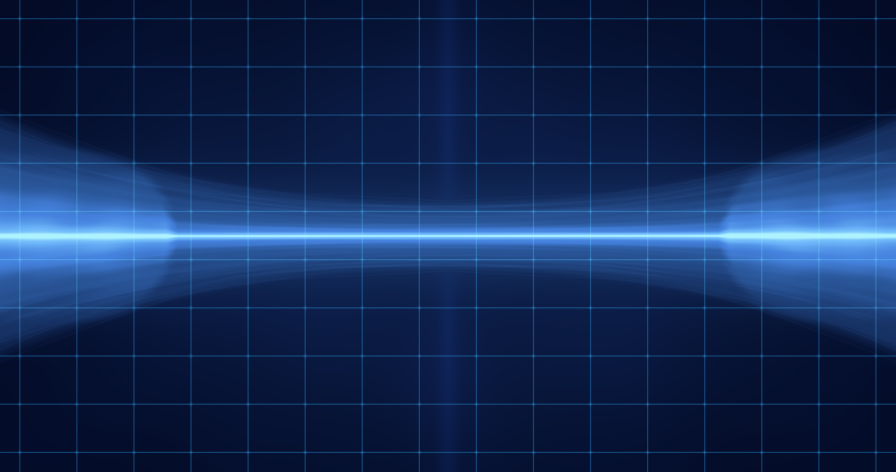
This background is drawn by a Shadertoy shader. Its source:

```glsl
const vec3 NIGHT = vec3(0.012, 0.045, 0.155);
const vec3 NAVY = vec3(0.04, 0.105, 0.265);
const vec3 DEEP_BLUE = vec3(0.09, 0.20, 0.40);
const vec3 MID_BLUE = vec3(0.16, 0.33, 0.59);
const vec3 BRIGHT_BLUE = vec3(0.27, 0.51, 0.87);
const vec3 SKY = vec3(0.43, 0.72, 0.98);
const vec3 ICE = vec3(0.68, 0.95, 1.0);
const vec3 GRID_TINT = vec3(0.06, 0.24, 0.37);

const vec2 GRID_CELL = vec2(0.0637, 0.1021);
const vec2 GRID_OFFSET = vec2(0.0221, 0.0415);

vec2 gradientAt(vec2 cell) {
    float angle = 6.2832 * fract(sin(dot(cell, vec2(127.1, 311.7))) * 43758.5);
    return vec2(cos(angle), sin(angle));
}

float gradientNoise(vec2 p) {
    vec2 i = floor(p), f = fract(p);
    vec2 u = f * f * f * (f * (f * 6.0 - 15.0) + 10.0);
    vec2 right = vec2(1.0, 0.0), up = vec2(0.0, 1.0);
    float low = mix(dot(gradientAt(i), f),
                    dot(gradientAt(i + right), f - right), u.x);
    float high = mix(dot(gradientAt(i + up), f - up),
                     dot(gradientAt(i + 1.0), f - 1.0), u.x);
    return mix(low, high, u.y);
}

// Share of a pixel covered by a line at signed distance d
float lineCoverage(float d, float halfWidth, float pixel) {
    float a = clamp(d - 0.5 * pixel, -halfWidth, halfWidth);
    float b = clamp(d + 0.5 * pixel, -halfWidth, halfWidth);
    return (b - a) / pixel;
}

// Signed distance to the nearest repeated line, in the units of x
float repeatDistance(float x, float offset, float cell) {
    return (fract((x - offset) / cell + 0.5) - 0.5) * cell;
}

// Half height of the flared band, t = 0 at the centre and 1 at the sides
float flareHeight(float t) {
    return 0.076 + 0.197 * pow(t, 2.3);
}

vec3 glowRamp(vec3 base, float energy) {
    vec3 col = mix(base, DEEP_BLUE, smoothstep(0.0, 0.22, energy));
    col = mix(col, MID_BLUE, smoothstep(0.2, 0.44, energy));
    col = mix(col, BRIGHT_BLUE, smoothstep(0.42, 0.7, energy));
    col = mix(col, SKY, smoothstep(0.68, 0.95, energy));
    return mix(col, ICE, smoothstep(0.9, 1.25, energy));
}

// Thin curved strands nested inside the flare
float filaments(float d, float t, float pixel) {
    float sum = 0.0;
    for (int i = 0; i < 7; i++) {
        float k = float(i);
        float curve = flareHeight(t) * (0.52 + 0.075 * k);
        curve += 0.006 * sin(t * (3.0 + k) + k * 2.1);
        sum += lineCoverage(d - curve, 0.0013, pixel) * (0.5 + 0.07 * k);
    }
    return sum;
}

// Rounded bright ends, open toward the sides
float endLobe(float x, float d, float halfWidth) {
    vec2 q = vec2(max(halfWidth * 0.805 - x, 0.0), d);
    float edge = 1.0 - smoothstep(0.165, 0.195, length(q));
    return edge * exp(-d * d / 0.02);
}

float beamEnergy(vec2 p, float halfWidth, float pixel) {
    float d = abs(p.y), x = abs(p.x);
    float t = x / halfWidth;
    float h = flareHeight(t);
    float core = 0.5 * exp(-d / 0.0055);
    float glow = 0.45 * exp(-d / (0.03 + 0.045 * t * t * t));
    float band = (1.0 - smoothstep(0.78 * h, 1.04 * h, d)) * (0.2 - 0.08 * d / h);
    float haze = 0.12 * exp(-d * d / 0.026);
    float cloud = gradientNoise(vec2(x * 9.0, p.y * 14.0));
    float streak = gradientNoise(vec2(p.x * 2.5, p.y / h * 14.0));
    float lobe = endLobe(x, d, halfWidth) * (0.2 + 0.1 * cloud);
    band *= 1.0 + 0.35 * streak;
    return core + glow + band + haze + lobe + 0.028 * filaments(d, t, pixel);
}

void mainImage(out vec4 fragColor, in vec2 fragCoord) {
    vec2 uv = fragCoord / iResolution.xy;
    float pixel = 1.0 / iResolution.y;
    float aspect = iResolution.x / iResolution.y;
    vec2 p = (uv - 0.5) * vec2(aspect, 1.0);

    // Backdrop, darker toward the corners
    vec2 fromCentre = (uv - 0.5) * vec2(1.7, 1.5);
    vec3 col = mix(NAVY, NIGHT, smoothstep(0.25, 1.1, length(fromCentre)));
    col *= 1.0 + 0.1 * gradientNoise(p * 4.0);

    // Faint upright shaft in the middle
    float shaft = exp(-pow(p.x / 0.018, 2.0)) + 0.5 * exp(-pow((p.x + 0.005) / 0.07, 2.0));
    col += vec3(0.012, 0.024, 0.055) * shaft;

    // Horizontal beam with its flare
    col = glowRamp(col, beamEnergy(p, 0.5 * aspect, pixel));

    // Grid with brighter crossings
    float dx = repeatDistance(uv.x, GRID_OFFSET.x, GRID_CELL.x) * aspect;
    float dy = repeatDistance(uv.y, GRID_OFFSET.y, GRID_CELL.y);
    float lines = max(lineCoverage(dx, 0.0013, pixel), lineCoverage(dy, 0.0013, pixel));
    float node = exp(-(dx * dx + dy * dy) / 0.00001);
    col += GRID_TINT * (1.0 - col) * (0.85 * lines + 0.7 * node);

    fragColor = vec4(clamp(col, 0.0, 1.0), 1.0);
}
```
